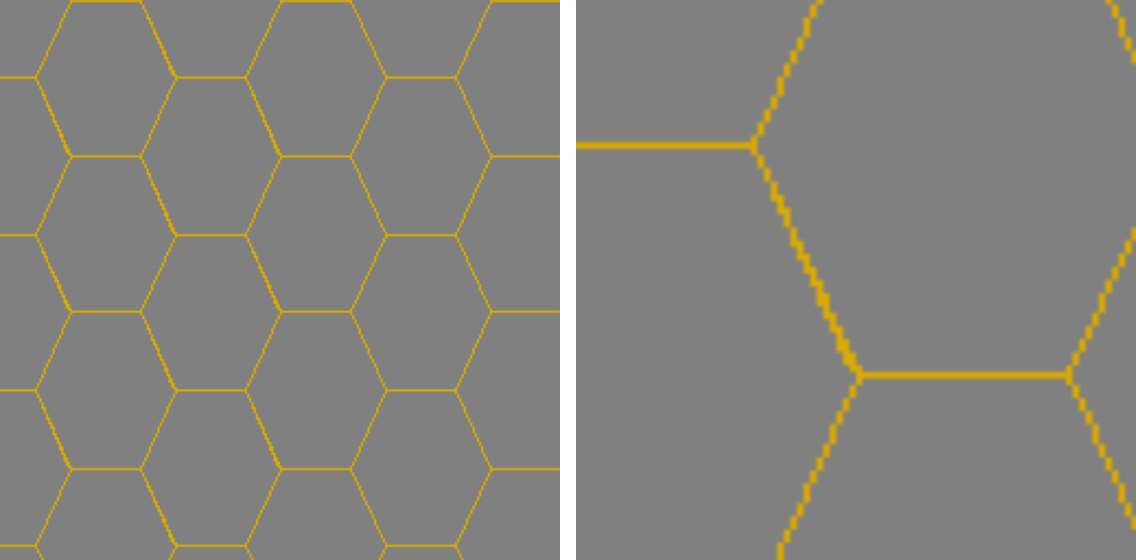
Left, the full canvas; right, a detail of the centre.
A WebGL 1 fragment shader for this pattern:

```glsl
precision highp float;
// Tall hexagon mesh in thin stepped gold lines on grey, some slants doubled.
uniform vec2 u_resolution;

// Cell row of the k-th level of hexagon corners, counted from the top
float cornerRow(float k) {
  return floor(0.33 + 35.62 * k);
}

// 1 where the cell x lies on the rounded line position
float onCell(float x, float line) {
  return 1.0 - step(0.5, abs(x - floor(line + 0.5)));
}

// Coverage of one cell of a 256 by 256 grid
float meshInk(vec2 cell) {
  float x = mod(cell.x, 96.0);
  float k = floor((cell.y + 0.67) / 35.62);
  float top = cornerRow(k);
  float t = (cell.y - top) / (cornerRow(k + 1.0) - top);
  float odd = mod(k, 2.0);

  // Horizontal sides alternate between neighbouring columns
  float inner = step(32.0, x) * step(x, 64.0);
  float outer = max(step(x, 16.0), step(80.0, x));
  float ink = mix(inner, outer, odd) * (1.0 - step(0.5, cell.y - top));

  // Slanted sides open and close from level to level
  float spread = 16.0 * mix(t, 1.0 - t, odd);
  float left = 32.0 - spread;
  float right = 64.0 + spread;
  ink = max(ink, max(onCell(x, left), onCell(x, right)));

  // Falling slants left of centre gain a second line that drifts away
  float falling = mix(right, left, odd);
  float doubled = onCell(x, falling - 0.85 * t) * step(cell.x, 140.0);
  return max(ink, doubled);
}

void main() {
  vec2 uv = gl_FragCoord.xy / u_resolution;
  vec2 p = vec2(uv.x, 1.0 - uv.y) * 256.0 - 0.5;
  vec2 cell = floor(p);
  vec2 blend = smoothstep(0.0, 1.0, fract(p));

  // Soft blend between the four nearest cells
  float upper = mix(meshInk(cell), meshInk(cell + vec2(1.0, 0.0)), blend.x);
  float lower = mix(meshInk(cell + vec2(0.0, 1.0)), meshInk(cell + 1.0), blend.x);
  float ink = mix(upper, lower, blend.y);

  vec3 grey = vec3(0.5);
  vec3 gold = vec3(0.846, 0.666, 0.012);
  gl_FragColor = vec4(mix(grey, gold, ink), 1.0);
}
```
